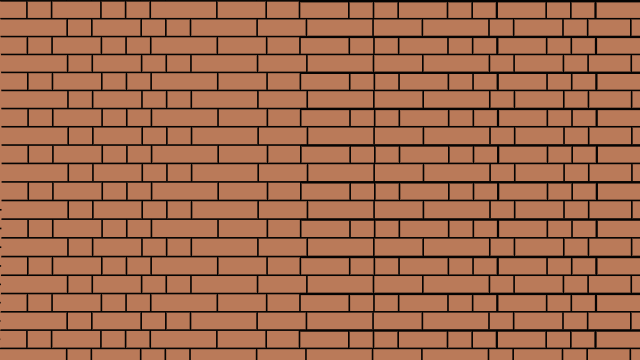
Write a Shadertoy shader that draws this pattern.

```glsl
// Brick wall of nineteen and a half courses with thin dark joints and a seam near the middle.

// Brick lengths along an odd course, counted in headers; even courses share the first six.
const float LENGTHS[13] = float[13](1.0, 2.0, 1.0, 1.0, 2.7, 2.0, 2.7, 2.0, 2.7, 1.0, 2.0, 1.0, 1.75);

// Antialiased coverage of a line from the distance to its centre.
float stroke(float dist, float halfWidth, float pixel) {
    return clamp(0.5 + (halfWidth - abs(dist)) / pixel, 0.0, 1.0);
}

float brickLength(int i, bool even) {
    if (!even || i < 6) return LENGTHS[i];
    if (i == 6) return 1.35;               // cut brick before the seam
    return i % 3 == 1 ? 2.0 : 1.0;         // stretcher, header, header
}

// Upright joints of one course.
float uprights(float x, bool even, float pixel) {
    float ink = 0.0;
    float joint = even ? 1.458 : 3.645;
    int count = even ? 17 : 14;
    for (int i = 0; i < count; i++) {
        bool heavy = even && i > 12 && i % 3 == 1;
        ink = max(ink, stroke(x - joint, heavy ? 0.062 : 0.045, pixel));
        if (i < count - 1) joint += 1.3485 * brickLength(i, even);
    }
    return ink;
}

void mainImage(out vec4 fragColor, in vec2 fragCoord) {
    // One unit is the height of a course, with y running down the wall.
    float pixel = 19.68 / iResolution.y;
    vec2 p = vec2(fragCoord.x, iResolution.y - fragCoord.y) * pixel;
    p.y -= 0.046;

    // Slight sag of the bed joints and sideways bow of the courses.
    p.y += 0.118 * max(sin(3.14159 * p.y / 14.8), 0.0);
    float course = floor(p.y);
    p.x -= 0.087 * sin(3.14159 * (course + 1.0) / 20.0);

    // Bed joints: every second one is heavier right of the seam.
    float bed = round(p.y);
    bool heavyBed = p.x > 16.36 && mod(bed, 2.0) < 0.5;
    float bedInk = stroke(p.y - bed - (heavyBed ? 0.02 : 0.0), heavyBed ? 0.068 : 0.044, pixel);

    // Ragged left edge: beds stop short, with small half-course ticks low down.
    float tick = p.y > 11.0 ? stroke(fract(p.y) - 0.5, 0.044, pixel) : 0.0;
    bedInk = mix(tick, bedInk, clamp(0.5 + p.x / pixel, 0.0, 1.0));

    float ink = max(bedInk, uprights(p.x, mod(course, 2.0) < 0.5, pixel));
    fragColor = vec4(mix(vec3(0.73, 0.48, 0.35), vec3(0.02, 0.013, 0.009), ink), 1.0);
}
```
